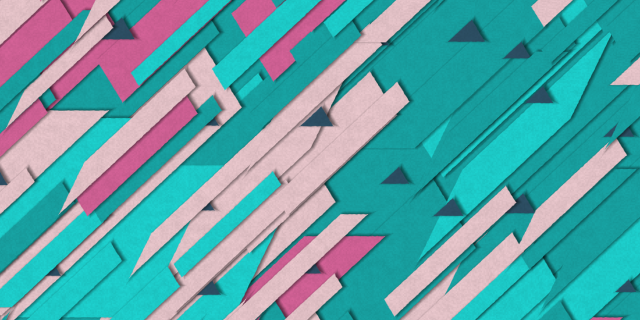
A Shadertoy shader for this background:

```glsl
const vec2 ALONG = vec2(0.731, 0.682);
const vec2 SHADOW_OFFSET = vec2(0.009, 0.003);

const vec3 TEAL = vec3(0.09, 0.62, 0.62);
const vec3 CYAN = vec3(0.11, 0.79, 0.78);
const vec3 PINK = vec3(0.88, 0.75, 0.77);
const vec3 MAGENTA = vec3(0.80, 0.37, 0.57);
const vec3 NAVY = vec3(0.17, 0.30, 0.38);

float hash(vec2 p) {
    return fract(sin(dot(p, vec2(127.1, 311.7))) * 43758.5);
}

float valueNoise(vec2 p) {
    vec2 i = floor(p), f = fract(p);
    f = f * f * (3.0 - 2.0 * f);
    return mix(mix(hash(i), hash(i + vec2(1, 0)), f.x),
               mix(hash(i + vec2(0, 1)), hash(i + 1.0), f.x), f.y);
}

// Strip space: x runs along the strips, y across them
vec2 toStrip(vec2 p) {
    return vec2(dot(p, ALONG), dot(p, vec2(-ALONG.y, ALONG.x)));
}

vec2 fromStrip(vec2 q) {
    return q.x * ALONG + q.y * vec2(-ALONG.y, ALONG.x);
}

// Teal grows more common towards the right
vec3 paperColor(float h, float x) {
    float tealShare = mix(0.17, 0.55, smoothstep(0.5, 1.8, x));
    float k = (h - tealShare) / (1.0 - tealShare);
    return k < 0.0 ? TEAL : k < 0.41 ? PINK : k < 0.59 ? MAGENTA : CYAN;
}

// Steep cross cut, horizontal cut or long taper
float cutSlope(float h) {
    return h < 0.62 ? 0.2 : h < 0.78 ? -1.07 : 2.6;
}

float stripDistance(vec2 q, vec2 halfSize, float startSlope, float endSlope) {
    float start = (startSlope * q.y - q.x - halfSize.x) * inversesqrt(1.0 + startSlope * startSlope);
    float end = (q.x - endSlope * q.y - halfSize.x) * inversesqrt(1.0 + endSlope * endSlope);
    return max(abs(q.y) - halfSize.y, max(start, end));
}

float foldDistance(vec2 p, float size) {
    float cut = dot(p, vec2(0.86, 0.51)) - size;
    return max(-p.y, max(toStrip(p).y, cut));
}

void layPaper(inout vec3 color, vec3 paper, float d, float shadowD, float px) {
    color *= 1.0 - 0.52 * (1.0 - smoothstep(-0.008, 0.010, shadowD));
    color = mix(paper, color, smoothstep(-px, px, d));
}

// cell: piece length and lane width; thinning removes pieces on the right
void layStrips(inout vec3 color, vec2 p, vec2 cell, float cover, float thinning, float seed, float px) {
    vec2 q = toStrip(p);
    vec2 base = floor(q / cell);
    for (int j = -1; j <= 1; j++)
    for (int i = -1; i <= 1; i++) {
        vec2 id = base + vec2(i, j);
        vec2 key = id + seed;
        vec2 jitter = vec2(hash(key + 11.3), hash(key + 23.7)) - 0.5;
        vec2 center = (id + 0.5 + jitter * vec2(0.4, 0.3)) * cell;
        float x = fromStrip(center).x;
        if (hash(key + 5.1) > cover * (1.0 - thinning * smoothstep(0.8, 1.9, x))) continue;

        vec2 halfSize = cell * vec2(0.42 + 0.18 * hash(key + 31.9), 0.38 + 0.26 * hash(key + 41.3));
        float startSlope = cutSlope(hash(key + 53.1));
        float endSlope = cutSlope(hash(key + 67.7));
        float d = stripDistance(q - center, halfSize, startSlope, endSlope);
        float shadowD = stripDistance(q - toStrip(SHADOW_OFFSET) - center, halfSize, startSlope, endSlope);
        float tone = fract(0.618 * id.y + 0.21 * id.x + 0.15 * hash(key + 71.9) + seed);
        layPaper(color, paperColor(tone, x), d, shadowD, px);
    }
}

void layFolds(inout vec3 color, vec2 p, float cell, float cover, float seed, float px) {
    vec2 base = floor(p / cell);
    for (int j = -1; j <= 1; j++)
    for (int i = -1; i <= 1; i++) {
        vec2 id = base + vec2(i, j);
        vec2 key = id + seed;
        if (hash(key) > cover) continue;
        vec2 corner = (id + 0.2 + 0.6 * vec2(hash(key + 3.7), hash(key + 9.1))) * cell;
        float size = mix(0.055, 0.10, hash(key + 17.3));
        float d = foldDistance(p - corner, size);
        float shadowD = foldDistance(p - corner - SHADOW_OFFSET, size);
        layPaper(color, NAVY, d, shadowD, px);
    }
}

void mainImage(out vec4 fragColor, in vec2 fragCoord) {
    vec2 p = fragCoord / iResolution.y;
    float px = 0.8 / iResolution.y;

    // Slightly ragged paper edges
    vec2 ragged = p + 0.0016 * (vec2(valueNoise(p * 140.0), valueNoise(p * 140.0 + 37.0)) - 0.5);

    // Sheets from the largest below to the narrowest on top
    vec3 color = TEAL;
    layStrips(color, ragged, vec2(1.1, 0.21), 1.0, 0.0, 3.4, px);
    layStrips(color, ragged, vec2(0.66, 0.125), 0.68, 0.35, 17.15, px);
    layFolds(color, ragged, 0.25, 0.55, 29.6, px);
    layStrips(color, ragged, vec2(0.46, 0.06), 0.42, 0.75, 43.8, px);

    // Paper grain and faint mottling
    float grain = valueNoise(p * 230.0) - 0.5;
    float mottle = valueNoise(p * 45.0) - 0.5;
    color *= 1.0 + 0.06 * grain + 0.04 * mottle;

    fragColor = vec4(clamp(color, 0.0, 1.0), 1.0);
}
```
